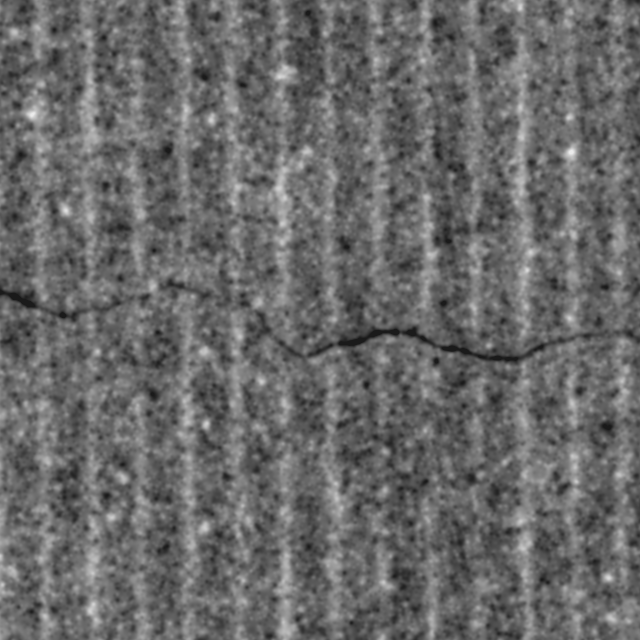
Write a Shadertoy shader that draws this texture.

```glsl
#define RIDGES 13.3         // ridges across the canvas
#define RIDGE_START 0.061   // position of the first ridge at the top
#define RIDGE_LEAN 0.012    // sideways drift from top to bottom
#define RIDGE_WIDTH 0.15    // share of the spacing
#define RIDGE_LIGHT 0.18
#define GROUND 0.365
#define GRAIN 85.0          // grains across the canvas
#define SPECKS 14.0         // speck cells across the canvas
#define CRACK_WIDTH 0.0045

vec3 hash3(vec2 p) {
    vec3 q = fract(p.xyx * vec3(0.1031, 0.1030, 0.0973));
    q += dot(q, q.yxz + 33.33);
    return fract((q.xxy + q.yzz) * q.zyx);
}

// Cellular noise: one soft blob of random sign and place per cell
float blobs(vec2 p) {
    vec2 cell = floor(p);
    float sum = 0.0;
    for (int j = -1; j <= 1; j++)
    for (int i = -1; i <= 1; i++) {
        vec2 id = cell + vec2(i, j);
        vec3 h = hash3(id + 71.0);
        vec2 d = p - id - h.xy;
        sum += (2.0 * h.z - 1.0) * exp(-4.0 * dot(d, d));
    }
    return sum;
}

// Sparse bright and dark spots
float specks(vec2 p) {
    vec2 id = floor(p);
    vec3 h = hash3(id + 19.0);
    vec2 d = fract(p) - mix(vec2(0.27), vec2(0.73), h.xy);
    float spot = exp(-dot(d, d) / 0.018);
    return spot * (0.36 * step(0.88, h.z) - 0.24 * step(h.z, 0.09));
}

// Soft pale lines, each with its own strength, worn along the length
float ridges(vec2 uv) {
    float lean = RIDGE_START + RIDGE_LEAN * (1.0 - uv.y);
    float wobble = 0.05 * blobs(uv * vec2(13.0, 20.0));
    float phase = (uv.x - lean) * RIDGES + wobble;
    float column = floor(phase + 0.5);
    float offset = (phase - column) / RIDGE_WIDTH;
    float strength = 0.85 + 0.3 * hash3(vec2(column, 5.0)).x;
    float wear = 0.4 * blobs(vec2(column * 3.7, uv.y * 9.0));
    vec2 patchOffset = (uv - vec2(0.63, 0.28)) / vec2(0.14, 0.16);
    float faded = 0.6 * exp(-dot(patchOffset, patchOffset));
    return exp(-offset * offset) * max(strength + wear - faded, 0.0);
}

float crackHeight(float x) {
    return mix(0.53, 0.46, smoothstep(0.38, 0.48, x))
         + 0.02 * cos(19.0 * (x - 0.61))
         + 0.003 * sin(53.0 * x) + 0.002 * sin(97.0 * x + 1.0);
}

void mainImage(out vec4 fragColor, in vec2 fragCoord) {
    vec2 uv = fragCoord / iResolution.xy;

    // Distance to the crack, corrected for its slope
    float height = crackHeight(uv.x);
    float slope = (crackHeight(uv.x + 0.002) - height) / 0.002;
    float gap = (uv.y - height) / sqrt(1.0 + slope * slope);
    gap += 0.0015 * blobs(uv * 60.0);

    // Ridged ground
    float nearCrack = exp(-pow(gap / 0.025, 2.0));
    float shade = GROUND + RIDGE_LIGHT * ridges(uv) * (1.0 - 0.6 * nearCrack);

    // Layers of grain from fine to broad
    shade += 0.08 * blobs(uv * GRAIN * 1.8 + 7.0);
    shade += 0.17 * blobs(uv * GRAIN);
    shade += 0.07 * blobs(uv * GRAIN * 0.33 + 31.0);
    shade += 0.05 * blobs(uv * GRAIN * 0.1 + 53.0);
    shade += specks(uv * SPECKS);

    // Crack of uneven depth with a faint pale lower lip
    float depth = 0.18 + 0.10 * sin(8.0 * (uv.x - 0.48)) + 0.06 * blobs(uv * 14.0);
    float lip = (gap + 0.012) / 0.006;
    shade += 0.05 * exp(-lip * lip);
    shade -= depth * exp(-pow(gap / CRACK_WIDTH, 2.0));

    fragColor = vec4(vec3(clamp(shade, 0.1, 0.92)), 1.0);
}
```
